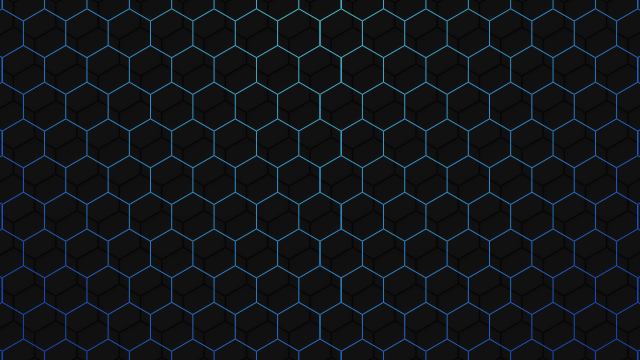
Reproduce this pattern procedurally as a Shadertoy shader.

```glsl
const float CELL_WIDTH = 0.1177;   // hexagon width in canvas heights
const float LINE_WIDTH = 0.0025;
const float GROOVE_WIDTH = 0.0036;
const vec2 HEX_AXIS = vec2(0.5, 0.8660254);

// Offset from the centre of the nearest pointy-top hexagon of width 1
vec2 hexLocal(vec2 p) {
    vec2 period = vec2(1.0, 1.7320508);
    vec2 a = mod(p + 0.5 * period, period) - 0.5 * period;
    vec2 b = mod(p, period) - 0.5 * period;
    return dot(a, a) < dot(b, b) ? a : b;
}

float hexEdgeDistance(vec2 local) {
    vec2 q = abs(local);
    return 0.5 - max(q.x, dot(q, HEX_AXIS));
}

// Area coverage of a line, also correct below one pixel wide
float lineCoverage(float dist, float width, float pixel) {
    float lo = max(dist - 0.5 * pixel, -0.5 * width);
    float hi = min(dist + 0.5 * pixel, 0.5 * width);
    return clamp((hi - lo) / pixel, 0.0, 1.0);
}

// Upright edges are heavier on the centre zigzag and at the outer sides
float seamWeight(vec2 p, vec2 local) {
    vec2 q = abs(local);
    bool upright = q.x > dot(q, HEX_AXIS);
    bool seam = abs(p.x - 0.25) < 0.32 || abs(p.x) > 7.4;
    return upright && seam ? 1.5 : 1.0;
}

// Cyan at the top centre, turning blue towards the lower corners
vec3 neonColor(vec2 uv) {
    float t = length((uv - vec2(0.0, 0.5)) * vec2(0.85, 0.75));
    vec3 cyan = vec3(0.33, 0.80, 0.86);
    vec3 sky = vec3(0.20, 0.59, 0.85);
    vec3 blue = vec3(0.11, 0.29, 0.78);
    return t < 0.45 ? mix(cyan, sky, t / 0.45)
                    : mix(sky, blue, smoothstep(0.45, 1.0, t));
}

// Dark plates separated by soft black grooves
vec3 plateColor(vec2 p, float pixel) {
    vec2 local = hexLocal(p);
    float dist = hexEdgeDistance(local) * CELL_WIDTH;
    float shade = 0.065 + 0.006 * dot(local, vec2(0.5, -0.8));
    shade *= 1.0 - 0.18 * exp(-dist / 0.006);
    float groove = lineCoverage(dist, GROOVE_WIDTH, pixel);
    return vec3(mix(shade, 0.016, 0.85 * groove));
}

void mainImage(out vec4 fragColor, in vec2 fragCoord) {
    float pixel = 1.0 / iResolution.y;
    vec2 uv = (fragCoord - 0.5 * iResolution.xy) * pixel;
    vec2 p = uv / CELL_WIDTH;

    // An upright edge runs through the canvas centre
    vec2 gridPos = p - vec2(0.5, 0.0);
    vec2 local = hexLocal(gridPos);
    float dist = hexEdgeDistance(local) * CELL_WIDTH;

    vec3 neon = neonColor(uv);
    vec3 color = plateColor(gridPos - vec2(0.265, -0.433), pixel);

    // Faint halo below the crisp outline
    color += neon * 0.035 * exp(-dist / 0.003);
    float width = LINE_WIDTH * seamWeight(p, local);
    color = mix(color, neon, lineCoverage(dist, width, pixel));

    fragColor = vec4(color, 1.0);
}
```
